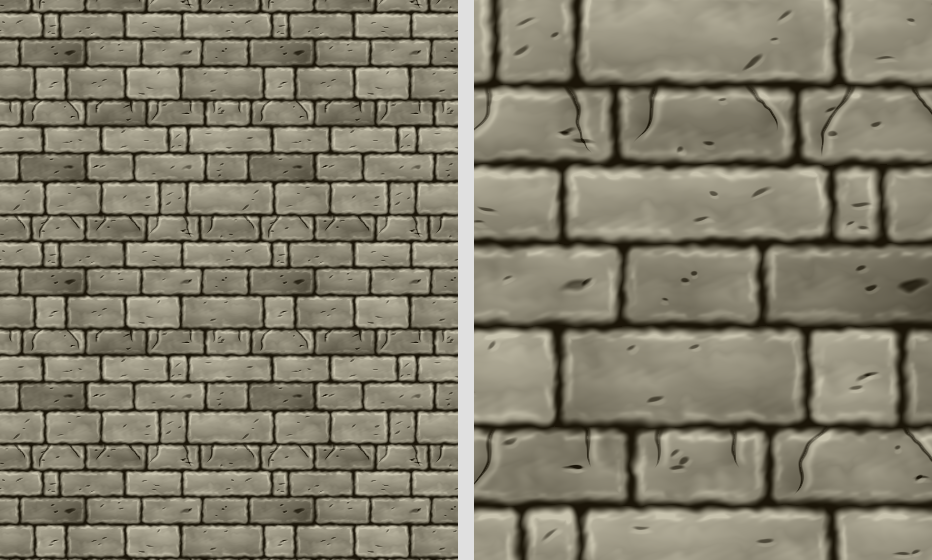
Left, the full canvas; right, a detail of the centre.
A Shadertoy shader for this texture:

```glsl
const vec3 MORTAR = vec3(0.10, 0.08, 0.03);
const vec3 HIGHLIGHT = vec3(0.73, 0.71, 0.63);
const float TAU = 6.2831853;
const float REPEATS_ACROSS = 2.0;
const float TILE = 314.0;          // layout units per repeat
const float TOP_OFFSET = 17.0;     // first full course below the top edge
const float JOINT_HALF = 0.9;
const float CORNER_RADIUS = 5.0;
const float EDGE_SOFTNESS = 3.0;
const float RIM_DEPTH = 4.3;
const float RIM_WIDTH = 1.4;
const float RIM_STRENGTH = 0.27;
const float FACE_TONE = 0.745;
const float BRICK_VARIATION = 0.14;
const float DARK_COURSE = 0.05;
const float DARK_BRICK = 0.12;
const float BROAD_SHADING = 0.24;

// Course tops and the four upright joints of each course
const float COURSE[9] = float[](0., 36., 74., 120., 156., 193., 232., 278., 314.);
const vec4 JOINTS[8] = vec4[](
    vec4(59, 82, 171, 250), vec4(27, 118, 194, 277),
    vec4(48, 91, 172, 248), vec4(30, 117, 201, 281),
    vec4(59, 139, 231, 258), vec4(27, 118, 184, 282),
    vec4(62, 139, 219, 256), vec4(43, 117, 201, 274));

vec2 hash2(vec2 p) {
    return fract(sin(vec2(dot(p, vec2(127.1, 311.7)), dot(p, vec2(269.5, 183.3)))) * 4375.85);
}

// Layered sines, periodic over one tile
float waves(vec2 p) {
    vec2 q = p * TAU / TILE;
    return 0.5 * sin(9.0 * q.x + 4.0 * q.y + 2.0 * sin(7.0 * q.y - 3.0 * q.x))
         + 0.3 * sin(17.0 * q.y - 13.0 * q.x + 2.0 * sin(11.0 * q.x + 5.0 * q.y))
         + 0.2 * sin(31.0 * q.x + 27.0 * q.y + 2.0 * sin(23.0 * q.y));
}

// Cellular noise, periodic over one tile
float cellular(vec2 p, vec2 cells) {
    p *= cells / TILE;
    vec2 base = floor(p);
    float nearest = 2.0;
    for (int j = -1; j <= 1; j++)
        for (int i = -1; i <= 1; i++) {
            vec2 cell = base + vec2(i, j);
            nearest = min(nearest, length(cell + hash2(mod(cell, cells)) - p));
        }
    return nearest;
}

float roundedBox(vec2 p, vec2 halfSize, float radius) {
    vec2 q = abs(p) - halfSize + radius;
    return length(max(q, 0.0)) + min(max(q.x, q.y), 0.0) - radius;
}

void mainImage(out vec4 fragColor, in vec2 fragCoord) {
    float pixel = REPEATS_ACROSS * TILE / iResolution.x;
    vec2 p = vec2(fragCoord.x, iResolution.y - fragCoord.y) * pixel;
    p.y -= TOP_OFFSET;
    float rough = waves(p);
    vec2 q = mod(p + 0.9 * vec2(waves(p.yx + 40.0), rough), TILE);

    // Find the course and brick
    int row = 0, column = 0;
    for (int i = 1; i < 8; i++) if (q.y >= COURSE[i]) row = i;
    vec4 joints = JOINTS[row];
    if (q.x < joints.x) q.x += TILE;
    for (int i = 1; i < 4; i++) if (q.x >= joints[i]) column = i;
    float right = column < 3 ? joints[column + 1] : joints.x + TILE;
    vec2 corner = vec2(joints[column], COURSE[row]);
    vec2 size = vec2(right, COURSE[row + 1]) - corner;
    vec2 local = q - corner, uv = local / size;
    vec2 id = vec2(column, row) + 3.0, seed = hash2(id);
    int kind = row % 4;

    // Face tone: brick tint, broad worn patches, slanted light and streaks
    float tone = FACE_TONE + BRICK_VARIATION * (seed.x - 0.5);
    if (kind % 2 == 1) tone -= DARK_COURSE;
    if (kind == 1 && column == 0 || kind == 3 && column == 1) tone -= DARK_BRICK;
    tone += BROAD_SHADING * (0.48 - cellular(p + 4.0 * rough, vec2(6, 14)));
    tone += 0.16 * dot(0.5 - uv, vec2(seed.y - 0.3, 0.8));
    tone += 0.06 * (0.5 - cellular(p + 2.0 * rough, vec2(9, 48))) + 0.03 * rough;

    // Small pits, with one large chip on some courses
    for (int i = 0; i < 3; i++) {
        vec2 spot = hash2(id * 7.3 + float(i) * 3.7);
        vec2 shape = hash2(id * 2.9 + float(i) * 5.1);
        vec2 center = size * (0.18 + 0.64 * spot);
        vec2 radii = vec2(1.5 + 3.0 * shape.x, 0.8 + 0.3 * shape.y);
        if (i == 0 && kind == 1 && size.x > 80.0) {
            center = size * vec2(0.75, 0.5);
            radii = vec2(6.0, 2.4);
        }
        float angle = 0.9 * shape.y - 0.2;
        mat2 turn = mat2(cos(angle), sin(angle), -sin(angle), cos(angle));
        vec2 d = turn * (local - center);
        float pit = length(d / radii) + 0.3 * rough;
        float lip = length((d - vec2(0.5, 1.7)) / radii);
        tone += 0.09 * (1.0 - smoothstep(0.6, 1.6, lip));
        tone -= 0.42 * (1.0 - smoothstep(0.4, 1.2 + 0.3 * pixel, pit));
    }

    // Tapering cracks from the top of the cracked courses
    if (kind == 3) for (int i = 0; i < 2; i++) {
        vec2 r = hash2(id * 4.1 + float(i) * 9.2);
        float side = float(2 * i - 1), reach = 0.45 + 0.5 * r.y;
        float path = size.x * (0.5 + side * (0.18 + 0.1 * r.x + 0.2 * uv.y));
        float d = 0.75 * (local.x - path - 2.5 * sin(7.0 * uv.y + TAU * r.x));
        float width = 1.5 * (1.0 - uv.y / reach);
        float fade = 1.0 - smoothstep(reach - 0.15, reach, uv.y);
        tone += 0.18 * fade * exp(-pow((d - 2.6) / 1.4, 2.0));
        tone -= 0.12 * fade * (1.0 - smoothstep(0.0, 9.0, -d)) * step(d, 0.0);
        tone -= 0.45 * fade * (1.0 - smoothstep(0.3 * width, width + 0.6 * pixel, abs(d)));
    }

    // Worn bright rim and soft dark joints
    float depth = -roundedBox(local - 0.5 * size, 0.5 * size - JOINT_HALF, CORNER_RADIUS);
    depth += 0.7 * waves(p + 23.0);
    float wear = smoothstep(-0.7, 0.4, waves(p + 71.0)) * mix(1.0, 0.5, uv.y);
    tone += RIM_STRENGTH * wear * exp(-pow((depth - RIM_DEPTH) / RIM_WIDTH, 2.0));
    tone *= smoothstep(-1.2, EDGE_SOFTNESS, depth);
    fragColor = vec4(mix(MORTAR, HIGHLIGHT, clamp(tone, 0.0, 1.08)), 1.0);
}
```
